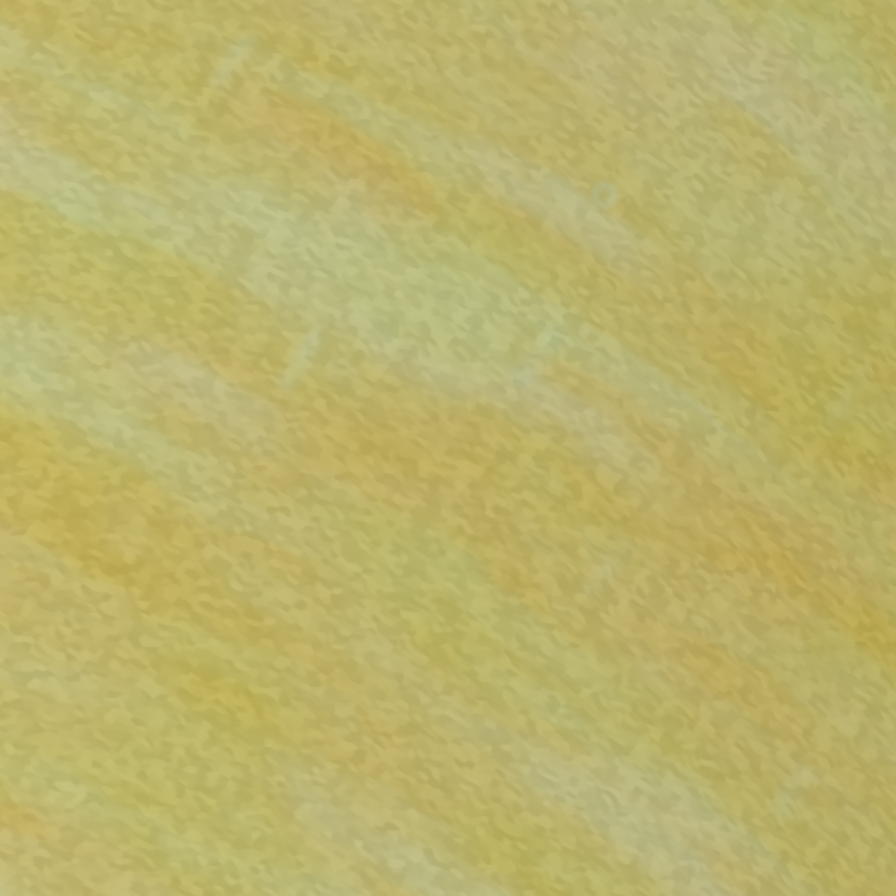
This texture is drawn by a three.js fragment shader. Its source:

```glsl
varying vec2 vUv;

const vec3 PALE = vec3(0.725, 0.737, 0.535);
const vec3 STRAW = vec3(0.733, 0.698, 0.412);
const vec3 OCHRE = vec3(0.746, 0.667, 0.310);
const vec3 OLIVE_SHIFT = vec3(-0.010, 0.008, -0.010);

const vec2 WASH_SCALE = vec2(2.4, 8.5);
const vec2 STREAK_SCALE = vec2(4.5, 23.0);
const vec2 MOTTLE_SCALE = vec2(17.0, 36.0);
const vec2 FIBRE_SCALE = vec2(85.0, 145.0);
const float WASH_CONTRAST = 1.1;
const float STREAK_CONTRAST = 0.75;
const float MOTTLE_CONTRAST = 0.36;
const float FIBRE_CONTRAST = 0.062;
const float CELL_SHARPNESS = 6.0;

const int DAB_COUNT = 6;
const float DAB_LENGTH = 0.026;
const float DAB_WIDTH = 0.022;
const vec2 SPOT_CENTRE = vec2(0.674, 0.782);
const float SPOT_RADIUS = 0.011;

float hash(vec2 p) {
  return fract(sin(dot(p, vec2(127.1, 311.7))) * 43758.55);
}

vec2 hash2(vec2 p) {
  return vec2(hash(p), hash(p + 57.3));
}

// Soft cellular noise: neighbouring cell values blended by distance, -0.5 to 0.5
float softCells(vec2 p) {
  vec2 cell = floor(p);
  vec2 local = fract(p);
  float sum = 0.0;
  float weight = 0.0;
  for (int y = -1; y <= 1; y++) {
    for (int x = -1; x <= 1; x++) {
      vec2 offset = vec2(float(x), float(y));
      vec2 away = offset + 0.15 + 0.7 * hash2(cell + offset) - local;
      float w = exp(-CELL_SHARPNESS * dot(away, away));
      sum += w * hash(cell + offset + 19.7);
      weight += w;
    }
  }
  return sum / weight - 0.5;
}

// Layered sines that keep the stroke edges from running straight
vec2 wobble(vec2 p) {
  return vec2(sin(p.y * 13.0 + 2.0 * sin(p.x * 7.0)),
              sin(p.x * 11.0 + 1.7 * sin(p.y * 9.0)));
}

// Stroke space: x runs along strokes that fall more steeply to the right
vec2 strokeSpace(vec2 p) {
  float along = 0.85 * p.x - 0.5 * p.y;
  float across = (p.y + 0.42 * p.x + 0.2 * p.x * p.x) / 1.15;
  return vec2(along, across);
}

// Short pale dabs lying across the strokes
float paleDabs(vec2 p) {
  float cover = 0.0;
  vec2 axis = normalize(vec2(0.6, 0.8));
  for (int i = 0; i < DAB_COUNT; i++) {
    vec2 seed = vec2(float(i), 4.6);
    vec2 d = p - hash2(seed);
    d -= axis * clamp(dot(d, axis), -DAB_LENGTH, DAB_LENGTH);
    float strength = 0.3 + 0.4 * hash(seed + 8.1);
    cover = max(cover, strength * (1.0 - smoothstep(0.0, DAB_WIDTH, length(d))));
  }
  return cover;
}

// Small pale ring with a faint filled centre
float paleSpot(vec2 p) {
  float r = length(p - SPOT_CENTRE) / SPOT_RADIUS;
  float ring = exp(-5.0 * (r - 1.0) * (r - 1.0));
  return 0.75 * ring + 0.35 * (1.0 - smoothstep(0.4, 1.2, r));
}

void main() {
  vec2 warped = vUv + 0.008 * wobble(vUv) + 0.0025 * wobble(vUv * 5.0 + 1.3);
  vec2 stroke = strokeSpace(warped);

  // Pigment density, from pale (negative) to ochre (positive)
  float pigment = WASH_CONTRAST * softCells(stroke * WASH_SCALE + 3.0);
  pigment += STREAK_CONTRAST * softCells(stroke * STREAK_SCALE + 31.0);
  pigment += MOTTLE_CONTRAST * softCells(stroke * MOTTLE_SCALE + 11.0);
  pigment -= 0.9 * paleDabs(warped);
  pigment = clamp(pigment, -1.0, 1.0);

  vec3 color = mix(STRAW, PALE, max(-pigment, 0.0));
  color = mix(color, OCHRE, max(pigment, 0.0));
  color += OLIVE_SHIFT * 2.0 * softCells(stroke * vec2(5.0, 11.0) + 73.0);
  color = mix(color, PALE, clamp(paleSpot(vUv), 0.0, 1.0));

  // Fine curled paper fibres
  vec2 curled = strokeSpace(vUv + 0.002 * wobble(vUv * 11.0));
  color += FIBRE_CONTRAST * softCells(curled * FIBRE_SCALE);

  // Light falls off gently to the right
  color *= mix(1.025, 0.975, vUv.x);
  gl_FragColor = vec4(color, 1.0);
}
```
